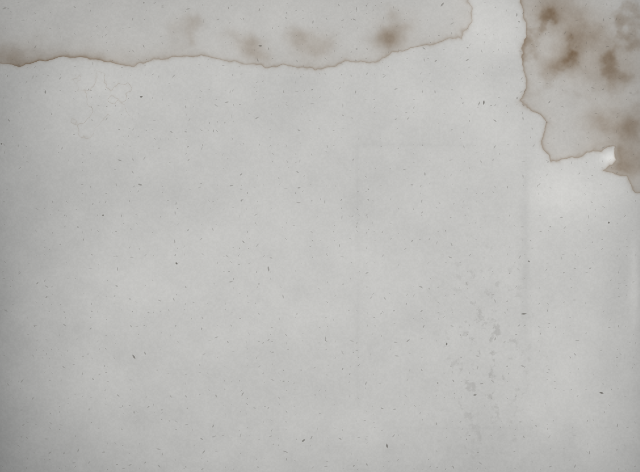
Reproduce this texture procedurally as a WebGL 2 fragment shader.

```glsl
#version 300 es
precision highp float;
// Aged grey paper with two water stains along the top and upper right.
// Stains are noise-warped polygon distances with a dark rim and soft pigment
// blots; the sheet adds edge shading, faint folds, fibres and fine grain.
uniform vec2 u_resolution;
out vec4 fragColor;

// Lengths are in canvas heights; y runs down from the top edge.
const float ASPECT = 1.3545;
const vec3 PAPER = vec3(0.783, 0.782, 0.772);
const vec3 PIGMENT = vec3(0.60, 0.49, 0.38);
const vec3 SPECK = vec3(0.36, 0.35, 0.33);
const float EDGE_WARP = 0.034;
const float RIM_WIDTH = 0.0028;
const float GRAIN = 0.032;
const int N = 18;
const vec2 TOP_STAIN[N] = vec2[N](
  vec2(-.1, -.1), vec2(-.1, .134), vec2(0., .134), vec2(.07, .134), vec2(.14, .12), vec2(.21, .131),
  vec2(.31, .132), vec2(.37, .114), vec2(.43, .117), vec2(.52, .144), vec2(.67, .141), vec2(.72, .132),
  vec2(.79, .13), vec2(.87, .098), vec2(.975, .083), vec2(.988, .05), vec2(1., .018), vec2(.985, -.1));
const vec2 SIDE_STAIN[N] = vec2[N](
  vec2(1.095, -.1), vec2(1.095, 0.), vec2(1.105, .035), vec2(1.118, .08), vec2(1.1, .13), vec2(1.108, .18),
  vec2(1.1, .22), vec2(1.153, .255), vec2(1.145, .3), vec2(1.17, .335), vec2(1.215, .335), vec2(1.31, .317),
  vec2(1.303, .343), vec2(1.271, .36), vec2(1.32, .375), vec2(1.355, .413), vec2(1.5, .42), vec2(1.5, -.1));
// Pigment blots: centre, radius, strength
const int BLOTS = 11;
const vec4 BLOT[BLOTS] = vec4[BLOTS](
  vec4(.396, .065, .025, .2), vec4(.53, .095, .028, .28), vec4(.66, .095, .03, .25), vec4(.845, .068, .032, .42),
  vec4(.01, .11, .045, .3), vec4(1.22, .08, .055, .5), vec4(1.185, .135, .035, .42), vec4(1.17, .015, .055, .4),
  vec4(1.31, .27, .045, .5), vec4(1.335, .36, .045, .5), vec4(1.31, .14, .06, .3));

float hash(vec2 p) {
  vec3 q = fract(p.xyx * 0.1031);
  q += dot(q, q.yzx + 33.33);
  return fract((q.x + q.y) * q.z);
}

float noise(vec2 p) {
  vec2 i = floor(p), f = fract(p);
  f = f * f * (3.0 - 2.0 * f);
  return mix(mix(hash(i), hash(i + vec2(1, 0)), f.x),
             mix(hash(i + vec2(0, 1)), hash(i + vec2(1, 1)), f.x), f.y);
}

float fbm(vec2 p) {
  float sum = 0.0, amp = 0.5;
  for (int i = 0; i < 4; i++) {
    sum += amp * noise(p);
    p = mat2(1.6, 1.2, -1.2, 1.6) * p + 17.3;
    amp *= 0.5;
  }
  return sum;
}

float glow(vec2 p, vec2 centre, vec2 radius) {
  vec2 q = (p - centre) / radius;
  return exp(-dot(q, q));
}

// Signed distance to a closed outline, negative inside
float outline(vec2 p, vec2 v[N]) {
  float d = 1e3, side = 1.0;
  for (int i = 0, j = N - 1; i < N; j = i, i++) {
    vec2 e = v[j] - v[i], w = p - v[i];
    vec2 b = w - e * clamp(dot(w, e) / dot(e, e), 0.0, 1.0);
    d = min(d, dot(b, b));
    bvec3 c = bvec3(p.y >= v[i].y, p.y < v[j].y, e.x * w.y > e.y * w.x);
    if (all(c) || all(not(c))) side = -side;
  }
  return side * sqrt(d);
}

// Wash, feathered band and thin rim of one stain
float stain(float d, float wash, float band, float rim) {
  float inside = smoothstep(0.0015, -0.0015, d);
  return inside * (wash + band * exp(min(d, 0.0) / 0.018)) + rim * exp(-abs(d) / RIM_WIDTH);
}

// Short, randomly turned fibres, at most one per grid cell
float fibres(vec2 p, float cells, float density, float size) {
  vec2 g = p * cells, id = floor(g);
  float turn = 6.2832 * hash(id + 3.7);
  vec2 q = (fract(g) - 0.3 - 0.4 * vec2(hash(id + 11.0), hash(id + 29.0))) / cells;
  q = mat2(cos(turn), -sin(turn), sin(turn), cos(turn)) * q;
  q.x /= 1.0 + 2.0 * hash(id + 41.0);
  float mark = smoothstep(size * 1.5, size * 0.4, length(q));
  return mark * step(hash(id), density) * (0.3 + 0.7 * hash(id + 53.0));
}

void main() {
  vec2 p = gl_FragCoord.xy / u_resolution;
  p = vec2(p.x * ASPECT, 1.0 - p.y);
  float cloud = fbm(p * 5.0), mottle = fbm(p * 24.0 + 9.0);

  // Sheet shading: dark borders, uneven tone and lit patches
  float shade = 0.16 * exp(-p.x / 0.15) * mix(0.75, 1.3, p.y)
    + 0.075 * exp((p.y - 1.0) / 0.12) + 0.09 * exp((p.x - ASPECT) / 0.07)
    + 0.035 * exp(-p.y / 0.1) + 0.07 * (cloud - 0.4) + 0.03 * (mottle - 0.45);
  shade -= 0.05 * glow(p, vec2(1.21, 0.41), vec2(0.09, 0.08)) + 0.03 * glow(p, vec2(1.04, 0.05), vec2(0.06, 0.09));
  shade += 0.025 * glow(p, vec2(0.6, 0.19), vec2(0.06, 0.08)) + 0.03 * glow(p, vec2(1.06, 0.15), vec2(0.06, 0.04));

  // Folds: a soft column, a pressed frame and the lifted right margin
  shade += 0.022 * glow(p, vec2(1.11, 0.52), vec2(0.012, 0.2));
  vec2 box = abs(p - vec2(0.935, 0.607)) - vec2(0.178, 0.3);
  float frame = length(max(box, 0.0)) + min(max(box.x, box.y), 0.0);
  shade += 0.014 * exp(-abs(frame) / 0.005) * smoothstep(0.3, 0.6, cloud);
  shade -= 0.05 * glow(p, vec2(1.342, 0.6), vec2(0.012, 0.09));
  vec3 colour = PAPER - shade * vec3(1.0, 0.985, 0.96);

  // Water stains
  vec2 wander = vec2(fbm(p * 22.0), fbm(p * 22.0 + 71.0)) - 0.47;
  vec2 w = p + EDGE_WARP * wander;
  float dTop = outline(w, TOP_STAIN), dSide = outline(w, SIDE_STAIN);
  float leftward = smoothstep(0.5, 0.1, p.x);
  float pigment = stain(dTop, 0.03, (0.12 + 0.32 * leftward) * (0.3 + mottle), 0.22 + 0.2 * mottle);
  pigment += stain(dSide, 0.06 + 0.3 * smoothstep(0.45, 0.75, mottle) * smoothstep(0.25, 0.1, p.y), 0.12, 0.34);
  float blots = 0.0;
  vec2 drift = p + 0.09 * (vec2(fbm(p * 13.0), fbm(p * 13.0 + 37.0)) - 0.47);
  for (int i = 0; i < BLOTS; i++)
    blots += BLOT[i].w * glow(drift, BLOT[i].xy, BLOT[i].zz * vec2(1.15, 0.9));
  pigment += blots * (0.45 + 1.1 * mottle) * smoothstep(0.002, -0.012, min(dTop, dSide));

  // Faint broken tide mark below the top stain
  float tide = abs(length((p - vec2(0.215, 0.22) + 0.13 * wander) / vec2(0.75, 1.0)) - 0.064);
  pigment += 0.16 * exp(-tide / 0.002) * smoothstep(0.32, 0.55, fbm(p * 14.0 + 5.0));
  colour *= mix(vec3(1.0), PIGMENT, clamp(pigment, 0.0, 1.0));
  colour += 0.12 * glow(p, vec2(1.295, 0.335), vec2(0.022, 0.016)) * smoothstep(-0.002, 0.003, dSide);

  // Fibres, rare dark flecks, a rubbed patch and grain
  float marks = 0.3 * fibres(p, 34.0, 0.3, 0.0014) + 0.25 * fibres(p + 4.1, 60.0, 0.25, 0.001)
    + 0.85 * fibres(p + 8.3, 11.0, 0.13, 0.0018);
  marks += 0.16 * smoothstep(0.55, 0.75, fbm(p * 75.0)) * glow(p, vec2(1.03, 0.75), vec2(0.09, 0.22));
  colour = mix(colour, SPECK, clamp(marks, 0.0, 0.9));
  colour += GRAIN * (0.6 * noise(p * 360.0) + 0.4 * noise(p * 170.0) - 0.5);
  fragColor = vec4(clamp(colour, 0.0, 1.0), 1.0);
}
```
